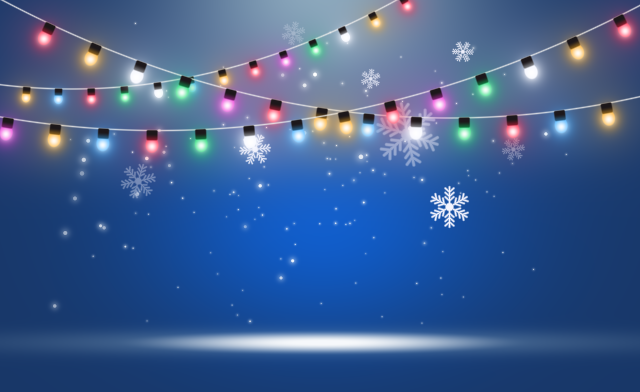
This background is drawn by a Shadertoy shader. Its source:

```glsl
// Festive stage: three sagging strands of coloured bulbs over a blue backdrop,
// with drifting snow, six-armed flakes and a pool of light on the floor.
// Strands are parabolas, flakes are folded segments, snow is hashed in a loop.

// Lengths are in canvas heights; x is centred on STAGE_X.
const float STAGE_X = 0.8136;
const vec3 NAVY = vec3(0.095, 0.215, 0.405);
const vec3 ROYAL = vec3(0.06, 0.365, 0.80);
const vec3 MIST = vec3(0.62, 0.73, 0.79);
const vec3 LILAC = vec3(0.50, 0.53, 0.69);
const vec3 CAP_DARK = vec3(0.11, 0.09, 0.10);
const float WIRE_HALF = 0.0016;
const float HALO_SIZE = 0.092;
const float HALO_GAIN = 0.20;
const int SNOW_COUNT = 150;
const int FLAKE_COUNT = 8;

// Each strand: lowest point and curvature; first bulb, step, bend, scale.
const vec3 SAG[3] = vec3[3](vec3(0.180, 0.773, 0.330),
    vec3(1.144, 0.699, 0.231), vec3(0.403, 0.667, 0.212));
const vec4 SPACING[3] = vec4[3](vec4(0.0657, 0.0798, 0.018, 0.68),
    vec4(0.127, 0.118, -0.015, 1.0), vec4(0.019, 0.1196, 0.017, 1.0));
const int BULBS[3] = int[3](13, 13, 14);

// Red, amber, white, green, magenta, blue, and the order they hang in.
const vec3 TINT[6] = vec3[6](vec3(1.0, 0.20, 0.34), vec3(1.0, 0.70, 0.20),
    vec3(0.95, 0.96, 1.0), vec3(0.12, 0.86, 0.46),
    vec3(0.93, 0.25, 0.85), vec3(0.30, 0.70, 1.0));
const int ORDER[14] = int[14](4, 1, 5, 0, 3, 2, 5, 1, 0, 4, 3, 2, 1, 0);

// Flakes: centre, radius, opacity.
const vec4 FLAKES[FLAKE_COUNT] = vec4[FLAKE_COUNT](
    vec4(1.144, 0.472, 0.053, 1.0), vec4(1.037, 0.657, 0.083, 0.42),
    vec4(0.648, 0.619, 0.040, 0.95), vec4(0.350, 0.538, 0.045, 0.38),
    vec4(0.943, 0.799, 0.025, 0.85), vec4(1.178, 0.868, 0.027, 0.95),
    vec4(1.307, 0.619, 0.029, 0.40), vec4(0.746, 0.915, 0.030, 0.30));

vec3 hash3(float n) {
    vec3 h = fract(n * vec3(0.1031, 0.1030, 0.0973));
    h += dot(h, h.yzx + 33.33);
    return fract((h.xxy + h.yzz) * h.zyx);
}

float bell(vec2 d) { return exp(-dot(d, d)); }

float fill(float dist, float soft) { return 1.0 - smoothstep(-soft, soft, dist); }

float segment(vec2 p, vec2 a, vec2 b) {
    vec2 ab = b - a;
    return length(p - a - ab * clamp(dot(p - a, ab) / dot(ab, ab), 0.0, 1.0));
}

// Distance to a flake of radius one.
float flake(vec2 p, float tilt) {
    float sector = 1.0471976;
    float a = mod(atan(p.y, p.x) + tilt, sector) - 0.5 * sector;
    vec2 q = length(p) * vec2(cos(a), abs(sin(a)));
    float d = segment(q, vec2(0.0), vec2(0.96, 0.0));
    for (int i = 0; i < 3; i++) {
        float root = 0.30 + 0.21 * float(i);
        d = min(d, segment(q, vec2(root, 0.0), vec2(root + 0.18, 0.20)));
    }
    return min(d - 0.045, length(q) - 0.2);
}

// Position of p in the frame of a bulb hanging square to its wire.
vec2 bulbFrame(vec2 p, int s, int i) {
    vec4 sp = SPACING[s];
    float wave = sin(3.14159 * float(i) / float(BULBS[s] - 1));
    float x = sp.x + sp.y * float(i) + sp.z * wave * wave;
    float dx = x - SAG[s].x;
    vec2 along = normalize(vec2(1.0, 2.0 * SAG[s].z * dx));
    vec2 d = p - vec2(x, SAG[s].y + SAG[s].z * dx * dx);
    return vec2(dot(d, along), dot(d, vec2(-along.y, along.x))) / sp.w;
}

vec3 bulbTint(int s, int i) {
    return TINT[ORDER[s == 0 ? i + 1 : s == 1 ? 13 - i : i]];
}

vec3 backdrop(vec2 p) {
    vec3 col = mix(NAVY, ROYAL, bell((p - vec2(0.82, 0.43)) / vec2(0.46, 0.31)));
    col = mix(col, LILAC, 0.52 * bell((p - vec2(0.84, 0.79)) / vec2(0.66, 0.20)));
    return mix(col, MIST, 0.85 * bell((p - vec2(0.82, 1.04)) / vec2(0.38, 0.28)));
}

void mainImage(out vec4 fragColor, in vec2 fragCoord) {
    float px = 1.0 / iResolution.y;
    vec2 p = (fragCoord - vec2(0.5 * iResolution.x, 0.0)) * px + vec2(STAGE_X, 0.0);
    vec3 col = backdrop(p);

    // Floor light: wide faint sheet and bright lens-shaped core
    vec2 f = p - vec2(0.82, 0.126);
    col = mix(col, MIST, 0.46 * bell(f / vec2(0.72, 0.030)));
    col = mix(col, vec3(1.0), 0.95 * (1.0 - smoothstep(0.1, 1.0, length(f / vec2(0.54, 0.033)))));

    // Broad coloured halos
    for (int s = 0; s < 3; s++)
        for (int i = 0; i < BULBS[s]; i++) {
            vec2 q = bulbFrame(p, s, i) + vec2(0.0, 0.036);
            col = mix(col, mix(bulbTint(s, i), LILAC, 0.35), HALO_GAIN * bell(q / HALO_SIZE));
        }

    // Snow, denser toward the middle
    for (int i = 0; i < SNOW_COUNT; i++) {
        vec3 a = hash3(float(i) + 7.0), b = hash3(float(i) + 311.0);
        vec2 c = vec2(0.80, 0.54) + (a.xy + b.xy - 1.0) * vec2(0.70, 0.42);
        float r = mix(0.0014, 0.0065, pow(a.z, 4.0));
        float d = length(p - c);
        float glow = 0.4 * exp(-d * d / (5.0 * r * r));
        col = mix(col, vec3(1.0), mix(0.45, 1.0, b.z) * max(fill(d - r, px), glow));
    }

    // Flakes
    for (int i = 0; i < FLAKE_COUNT; i++) {
        vec4 k = FLAKES[i];
        float d = flake((p - k.xy) / k.z, hash3(float(i)).x) * k.z;
        col = mix(col, vec3(0.96, 0.96, 1.0), k.w * fill(d, px));
    }

    // Wires, then glowing glass and dark caps
    for (int s = 0; s < 3; s++) {
        float dx = p.x - SAG[s].x, slope = 2.0 * SAG[s].z * dx;
        float d = abs(p.y - SAG[s].y - SAG[s].z * dx * dx) / sqrt(1.0 + slope * slope);
        col = mix(col, vec3(0.93), 0.9 * fill(d - WIRE_HALF, px));
        for (int i = 0; i < BULBS[s]; i++) {
            vec2 q = bulbFrame(p, s, i), g = q + vec2(0.0, 0.037);
            vec3 tint = bulbTint(s, i);
            col = mix(col, tint, 0.75 * bell(g / vec2(0.029, 0.032)));
            col = mix(col, tint, fill(length(g / vec2(0.9, 1.1)) - 0.018, px));
            col = mix(col, vec3(1.0), 0.95 * bell((g + vec2(0.0, 0.004)) / 0.015));
            vec2 box = abs(q + vec2(0.0, 0.012)) - vec2(0.010, 0.009);
            float cap = length(max(box, 0.0)) - 0.004;
            vec3 metal = mix(CAP_DARK, tint * 0.55, smoothstep(-0.008, -0.028, q.y));
            col = mix(col, metal, fill(cap, px / SPACING[s].w));
        }
    }
    fragColor = vec4(clamp(col, 0.0, 1.0), 1.0);
}
```
